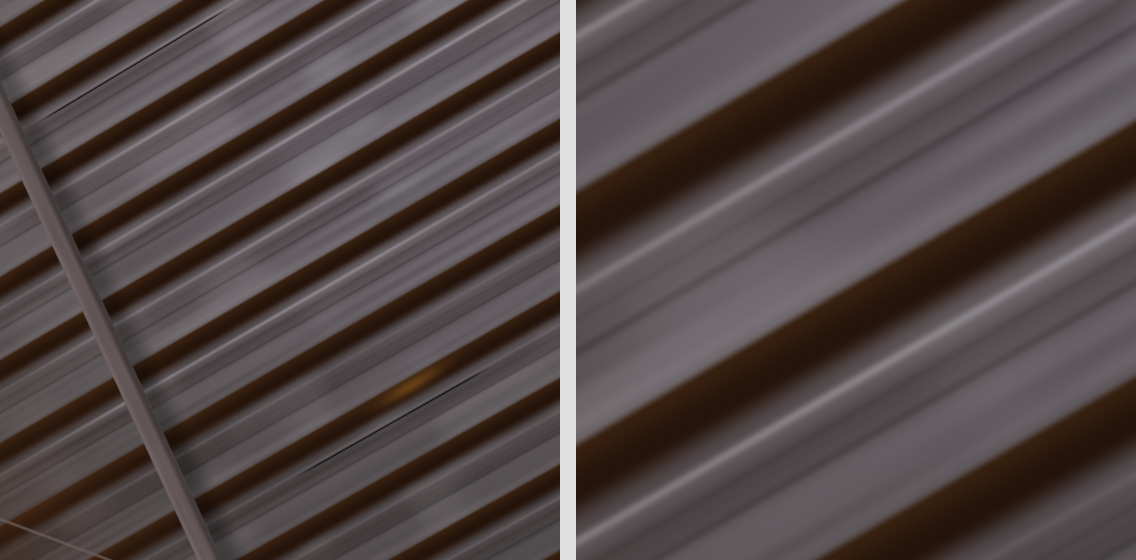
Left, the full canvas; right, a detail of the centre.
Write a three.js fragment shader that draws this texture.

```glsl
// Ribbed metal ceiling: slanted grey rails parted by dark brown grooves, crossed
// by one narrow beam. A slightly fanned row coordinate is repeated with fract;
// stretched noise adds streaks and cloudy reflections.
varying vec2 vUv;

// Layout, in canvas units (rows are counted downwards)
const float ROW_PITCH = 0.1497;
const float ROW_FAN = 0.0057;
const float ROW_SLOPE = 0.602;
const vec2 ROW_ANCHOR = vec2(0.195, 0.0938);
const float ROW_PHASE = 0.12;
const float BEAM_SLOPE = 0.4635;
const float BEAM_TOP = 0.143;
const float BEAM_WIDTH = 0.044;
const float SOFT = 0.0016;

// Profile positions, as fractions of one row
const float GROOVE_END = 0.29;
const float RIDGE_AT = 0.41;
const float SEAM_AT = 0.66;

// Colours
const vec3 RAIL_DARK = vec3(0.315, 0.285, 0.287);
const vec3 RAIL_LIGHT = vec3(0.375, 0.35, 0.358);
const vec3 RIDGE = vec3(0.58, 0.56, 0.58);
const vec3 GROOVE_BROWN = vec3(0.215, 0.125, 0.06);
const vec3 GROOVE_DEEP = vec3(0.14, 0.075, 0.04);
const vec3 AMBER = vec3(0.46, 0.29, 0.10);
const vec3 BEAM = vec3(0.355, 0.31, 0.31);
const vec3 WIRE = vec3(0.42, 0.36, 0.34);

float hash(vec2 p) {
  return fract(sin(dot(p, vec2(127.1, 311.7))) * 43758.5453);
}

float noise(vec2 p) {
  vec2 i = floor(p), f = fract(p);
  f = f * f * (3.0 - 2.0 * f);
  return mix(mix(hash(i), hash(i + vec2(1.0, 0.0)), f.x),
             mix(hash(i + vec2(0.0, 1.0)), hash(i + vec2(1.0, 1.0)), f.x), f.y);
}

float bump(float x, float center, float width) {
  float d = (x - center) / width;
  return exp(-d * d);
}

// One rail and its groove, with p running from the groove's upper edge
vec3 ribs(vec2 pos, float rows, float along) {
  float p = fract(rows);
  float row = floor(rows);

  // Flat faces, folded seams and reflections
  float upperFace = smoothstep(0.58, 0.74, p) + 1.0 - smoothstep(0.02, 0.1, p);
  vec3 rail = mix(RAIL_DARK, RAIL_LIGHT, upperFace);
  rail *= 1.0 - 0.17 * bump(p, SEAM_AT, 0.022) - 0.07 * bump(p, 0.53, 0.02);
  rail += 0.025 * bump(p, 0.96, 0.035);
  rail *= 0.92 + 0.16 * noise(vec2(along * 2.5, rows * 13.0));
  float cloud = noise(vec2(along * 9.0, rows * 2.2) + 7.0);
  rail += 0.05 * (smoothstep(0.45, 0.95, cloud) - 0.2);

  // Cool light from the upper right, warmer and dimmer below
  float cool = exp(-dot(pos - vec2(0.7, 0.2), pos - vec2(0.7, 0.2)) * 4.0);
  rail *= mix(1.07, 0.9, smoothstep(0.2, 1.0, pos.y));
  rail *= mix(vec3(1.0), vec3(1.06, 1.07, 1.12), cool);

  // Bright fold, fading in the lower rows
  float shine = mix(0.28, 0.8, 1.0 - smoothstep(4.6, 5.6, rows));
  shine *= mix(0.5, 1.0, smoothstep(0.0, 0.3, pos.x));
  shine *= 0.75 + 0.35 * hash(vec2(row, 3.0));
  shine *= 0.8 + 0.4 * noise(vec2(along * 6.0, row));
  float fold = 0.75 * bump(p, RIDGE_AT, 0.025) + 0.25 * bump(p, RIDGE_AT + 0.02, 0.07);
  rail = mix(rail, RIDGE, clamp(shine * fold, 0.0, 1.0));

  // Thin open joint on every sixth row
  float joint = 1.0 - step(0.5, mod(row, 6.0));
  joint *= 1.0 - smoothstep(0.13, 0.18, abs(pos.x - 0.24 - 0.077 * row));
  rail *= 1.0 - 0.7 * joint * bump(p, RIDGE_AT + 0.035, 0.012);

  // Groove: crisp upper edge, soft lower edge
  vec3 groove = mix(GROOVE_BROWN, GROOVE_DEEP, smoothstep(0.02, 0.2, p));
  float warm = exp(-pos.x * 5.0) * smoothstep(0.2, 0.9, pos.y);
  groove += vec3(0.09, 0.045, 0.01) * warm * noise(vec2(along * 8.0, row));
  float glow = bump(pos.x, 0.735, 0.055) * bump(rows, 6.14, 0.09);
  groove = mix(groove, AMBER, 0.8 * glow);
  float cut = smoothstep(0.0, 0.05, p) * (1.0 - smoothstep(GROOVE_END - 0.07, GROOVE_END + 0.08, p));
  return mix(rail, groove, cut);
}

void main() {
  vec2 pos = vec2(vUv.x, 1.0 - vUv.y);
  vec2 rel = pos - ROW_ANCHOR;
  float rows = (rel.y + ROW_SLOPE * rel.x) / (ROW_PITCH + ROW_FAN * rel.x) + ROW_PHASE;
  float along = dot(pos, vec2(0.865, -0.5));
  vec3 color = ribs(pos, rows, along);

  // Brown bounce light in the lower left corner
  color = mix(color, vec3(0.25, 0.15, 0.09), 0.45 * exp(-length(pos - vec2(0.0, 1.0)) * 6.0));

  // Thin wire behind the beam
  float wire = abs(pos.y - 0.927 - 0.374 * pos.x) * 0.937;
  color = mix(color, WIRE, 0.75 * (1.0 - smoothstep(0.001, 0.004, wire)));

  // Beam with its shadow, lit left edge and dark right side
  float side = pos.x - BEAM_SLOPE * (pos.y - BEAM_TOP);
  color *= 1.0 - 0.3 * step(0.0, side) * (1.0 - smoothstep(0.01, 0.06, side));
  float across = side / BEAM_WIDTH + 1.0;
  vec3 beam = BEAM * mix(1.08, 0.74, smoothstep(0.6, 0.85, across));
  beam += 0.05 * bump(across, 0.08, 0.1);
  beam *= 0.96 + 0.08 * noise(vec2(across * 5.0, pos.y * 12.0));
  float inside = smoothstep(-SOFT, SOFT, side + BEAM_WIDTH) * (1.0 - smoothstep(-SOFT, SOFT, side));
  color = mix(color, beam, inside);

  gl_FragColor = vec4(color, 1.0);
}
```
